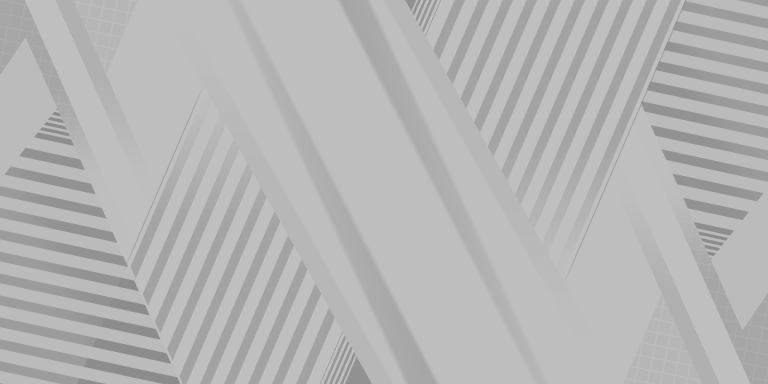
This background is drawn by a Shadertoy shader. Its source:

```glsl
// Grey abstract backdrop: a wide slanted ribbon between striped wings turned about a pivot.

const float LIGHT = 0.745;
const float MID = 0.66;
const float DARK = 0.57;

// Soft step: 0 below zero, 1 above, blurred over width w.
float rise(float d, float w) {
    return smoothstep(-w, w, d);
}

// Soft interval between a and b.
float span(float t, float a, float b, float w) {
    return rise(t - a, w) * rise(b - t, w);
}

// Repeating bars centred on whole periods; duty is the filled share.
float bars(float t, float period, float duty, float w) {
    float d = abs(fract(t / period + 0.5) - 0.5) * period;
    return rise(0.5 * duty * period - d, w);
}

// Horizontal distance to a slanted line that crosses the top at x0.
float slant(vec2 p, float x0, float slope) {
    return p.x - x0 - slope * p.y;
}

// Corner with a fine grid, a pale sheet and a light diagonal strip.
float cornerShade(vec2 p, float w) {
    float shade = LIGHT;
    float fold = slant(p, 0.0234, 0.446);
    float strip = slant(p, 0.065, 0.446);
    float sheetTop = p.y - 0.196 + 1.48 * p.x;

    float veil = rise(0.36 - p.x - 0.43 * p.y, w) * rise(strip, w);
    shade = mix(shade, 0.715, veil);
    float corner = rise(-strip, w) * (1.0 - smoothstep(0.2, 0.5, p.y));
    shade = mix(shade, 0.65, corner);

    vec2 cell = vec2(p.x + 0.2 * p.y, p.y - 0.2 * p.x);
    float grid = max(bars(cell.x, 0.034, 0.07, w), bars(cell.y, 0.034, 0.07, w));
    shade += 0.03 * grid * max(corner, veil);

    shade = mix(shade, 0.735, rise(sheetTop, w) * rise(-fold, w));
    shade = mix(shade, 0.75, span(strip, 0.0, 0.08, w));
    float flank = span(strip, 0.08, 0.125, w) * (1.0 - smoothstep(0.15, 0.5, p.y));
    return mix(shade, 0.69, flank);
}

// Near-level bars inside the lower triangle, finer at its tip.
float triangleBars(vec2 p, float shade, float clipped, float w) {
    float lean = p.x + 0.42 * p.y;
    float inside = rise(-slant(p, 0.0234, 0.446), w)
                 * rise(p.y - 0.469 + 1.26 * p.x, w)
                 * mix(1.0, rise(0.627 - lean, w), clipped);
    float level = p.y - 0.215 * p.x;
    float wide = bars(level - 0.383, 0.057, 0.44, w);
    float fine = bars(level, 0.0156, 0.55, w);
    float ink = mix(fine, wide, rise(level - 0.33, w));
    float tone = mix(0.61, 0.555, rise(lean - 0.62, w));
    float tip = 1.0 - smoothstep(0.26, 0.52, level);
    float nearFold = smoothstep(-0.25, -0.1, slant(p, 0.0234, 0.446));
    tone = mix(tone, 0.545, max(tip, 0.6 * nearFold));
    return mix(shade, mix(0.735, tone, ink), inside);
}

// Steep bars beside the ribbon, finer toward the far corner.
float steepBars(vec2 p, float shade, float spread, float w) {
    float lean = p.x + 0.43 * p.y;
    float inside = rise(lean - 0.627, w)
                 * max(spread, rise(slant(p, 0.03, 0.446), w));
    float wide = bars(lean - 0.652, 0.0625, 0.43, w);
    float fine = bars(lean, 0.0145, 0.5, w);
    float ink = mix(wide, fine, rise(lean - 1.263, w));
    ink = max(ink, rise(lean - 1.328, w));
    float tone = mix(0.64, DARK, smoothstep(1.2, 1.33, lean));
    float fade = smoothstep(0.18, 0.66, p.y);
    shade = mix(shade, mix(0.75, tone, ink * fade), inside);

    float reach = mix(0.68, 1.1, spread);
    float hairline = span(lean, 0.624, 0.627, w) * span(p.y, 0.25, reach, 0.06);
    return mix(shade, DARK, 0.7 * hairline);
}

// Smooth ribbon with a flat rim and one dark crease.
float ribbon(vec2 p, float shade, float w) {
    float edge = slant(p, 0.404, 0.565);
    float rim = span(edge, -0.02, 0.055, 0.006) * smoothstep(0.0, 0.5, p.y);
    float body = LIGHT - 0.028 * rim;
    float crease = slant(p, 0.625, 0.515);
    float width = 0.031 + 0.049 * p.y;
    float fold = span(crease, -width, 0.0, 0.009);
    float depth = mix(0.715, MID, p.y) - 0.012 * smoothstep(-width, 0.0, crease);
    body = mix(body, depth, fold);
    return mix(shade, body, rise(edge, w));
}

void mainImage(out vec4 fragColor, in vec2 fragCoord) {
    // Height is one unit, y runs down, and the middle lies at x = 1.
    vec2 p = vec2(fragCoord.x - 0.5 * iResolution.x, iResolution.y - fragCoord.y);
    p = p / iResolution.y + vec2(1.0, 0.0);
    float w = 0.75 / iResolution.y;

    // Turn the right half onto the left; there the steep bars cover the triangle.
    vec2 pivot = vec2(1.0, 0.479);
    vec2 q = p - pivot;
    float turned = step(0.53 * q.y, q.x);
    p = pivot + q * (1.0 - 2.0 * turned);

    float shade = cornerShade(p, w);
    shade = triangleBars(p, shade, turned, w);
    shade = steepBars(p, shade, turned, w);
    shade = ribbon(p, shade, w);
    fragColor = vec4(vec3(shade), 1.0);
}
```
